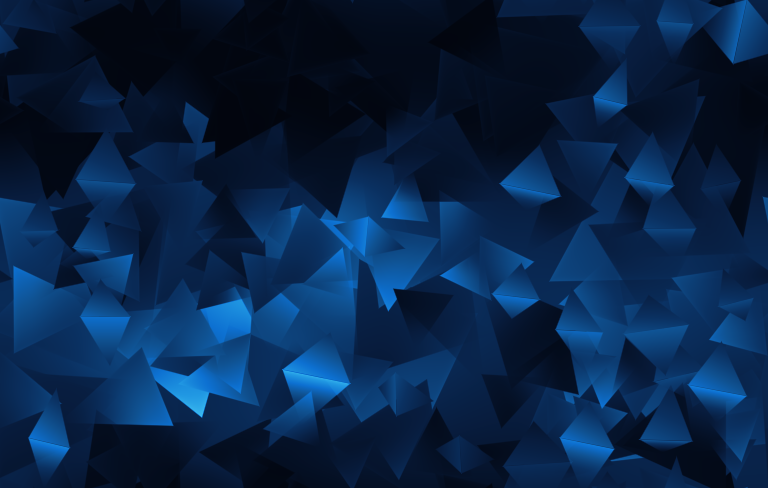
Give the GLSL for this background, as a WebGL 1 fragment shader.

```glsl
precision highp float;

uniform vec2 u_resolution;

const float TAU = 6.2831853;
const float EDGE_SOFTNESS = 0.0035;

vec4 hash4(vec2 cell, float seed) {
  vec2 p = cell + seed * vec2(17.3, 41.7) + 3.1;
  vec4 q = fract(p.xyxy * vec4(0.1031, 0.1030, 0.0973, 0.1099));
  q += dot(q, q.wzxy + 33.33);
  return fract((q.xxyz + q.yzzw) * q.zywx);
}

// Value noise that wraps after grid cells
float wrapNoise(vec2 uv, vec2 grid, float seed) {
  vec2 p = uv * grid;
  vec2 cell = floor(p);
  vec2 f = smoothstep(0.0, 1.0, p - cell);
  float a = hash4(mod(cell, grid), seed).x;
  float b = hash4(mod(cell + vec2(1.0, 0.0), grid), seed).x;
  float c = hash4(mod(cell + vec2(0.0, 1.0), grid), seed).x;
  float d = hash4(mod(cell + 1.0, grid), seed).x;
  return mix(mix(a, b, f.x), mix(c, d, f.x), f.y);
}

// Broad glow: dim near the top, brightest below the middle
float ambient(vec2 uv) {
  float band = cos(TAU * (uv.y - 0.38));
  float blotch = wrapNoise(uv, vec2(6.0, 4.0), 1.0) - 0.5;
  return max(0.02, 0.26 + 0.17 * band + 0.28 * blotch);
}

float cross2(vec2 a, vec2 b) {
  return a.x * b.y - a.y * b.x;
}

vec2 turn(vec2 p, float angle) {
  float s = sin(angle);
  float c = cos(angle);
  return vec2(c * p.x - s * p.y, s * p.x + c * p.y);
}

// Barycentric weights in xyz, signed distance to the nearest edge in w
vec4 triangle(vec2 p, vec2 a, vec2 b, vec2 c) {
  float area = cross2(b - a, c - a);
  float wb = cross2(p - a, c - a) / area;
  float wc = cross2(b - a, p - a) / area;
  vec3 weights = vec3(1.0 - wb - wc, wb, wc);
  vec3 d = weights * abs(area) / vec3(length(c - b), length(c - a), length(b - a));
  return vec4(weights, min(d.x, min(d.y, d.z)));
}

float coverage(float dist, float soft) {
  return smoothstep(-0.5 * soft, 0.5 * soft, dist);
}

vec2 corner(float angle, float radius) {
  return radius * vec2(cos(angle), sin(angle));
}

// Irregular facets, crisp on one edge and fading towards the far corner
float facets(float tone, vec2 uv, vec2 grid, float seed, float density) {
  vec2 p = uv * grid;
  float soft = EDGE_SOFTNESS * grid.y;
  for (int j = -1; j <= 1; j++) {
    for (int i = -1; i <= 1; i++) {
      vec2 cell = floor(p) + vec2(float(i), float(j));
      vec4 h = hash4(mod(cell, grid), seed);
      vec4 k = hash4(mod(cell, grid), seed + 5.0);
      vec2 centre = cell + 0.5 + 0.5 * (h.xy - 0.5);
      float angle = TAU * h.z;
      vec2 a = corner(angle, mix(0.6, 1.1, k.x));
      vec2 b = corner(angle + mix(1.6, 2.5, k.y), mix(0.45, 0.95, k.z));
      vec2 c = corner(angle - mix(1.6, 2.5, k.z), mix(0.45, 0.95, k.y));
      vec4 t = triangle(p - centre, a, b, c);
      float shade = ambient(centre / grid) * mix(0.2, 1.8, k.w);
      shade *= mix(0.7, 1.3, clamp(t.y, 0.0, 1.0));
      shade += 0.05 * exp(-abs(t.w) / (1.5 * soft)) * k.w;
      float alpha = coverage(t.w, soft) * smoothstep(0.0, 0.85, 1.0 - t.x);
      tone = mix(tone, shade, alpha * step(h.w, density));
    }
  }
  return tone;
}

// Bright crystals: an upper and a lower face meeting at a ridge
float crystals(float tone, vec2 uv, vec2 grid, float seed, float density) {
  vec2 p = uv * grid;
  float soft = EDGE_SOFTNESS * grid.y;
  for (int j = -1; j <= 1; j++) {
    for (int i = -1; i <= 1; i++) {
      vec2 cell = floor(p) + vec2(float(i), float(j));
      vec4 h = hash4(mod(cell, grid), seed);
      vec4 k = hash4(mod(cell, grid), seed + 5.0);
      vec2 centre = cell + 0.5 + 0.5 * (h.xy - 0.5);
      float tilt = 0.5 * (k.x - 0.5) + 1.6 * step(0.8, k.y);
      vec2 q = turn(p - centre, tilt);
      float halfWidth = mix(0.24, 0.5, k.z);
      float lean = 0.3 * (k.y - 0.5);
      vec2 left = vec2(-halfWidth, 0.0);
      vec2 right = vec2(halfWidth, 0.0);
      vec4 upper = triangle(q, vec2(lean, mix(0.4, 0.8, k.w)), left, right);
      vec4 lower = triangle(q, vec2(-lean, -mix(0.15, 0.75, h.z)), left, right);
      float glow = ambient(centre / grid);
      float peak = glow * 1.1 + mix(0.08, 0.55, k.x * k.x);
      float upperTone = peak * mix(0.95, 0.5, upper.x) * mix(0.85, 1.1, upper.y);
      float lowerTone = peak * mix(1.15, 0.55, lower.x);
      float present = step(h.w, density * smoothstep(0.0, 0.3, glow));
      float lowerAlpha = mix(1.0, 1.0 - lower.x, step(0.45, k.w));
      tone = mix(tone, lowerTone, present * lowerAlpha * coverage(lower.w, soft));
      tone = mix(tone, upperTone, present * coverage(upper.w, soft));
    }
  }
  return tone;
}

// Colour ramp from near black through navy to sky blue
vec3 palette(float tone) {
  float s = tone * 5.0;
  vec3 c = mix(vec3(0.005, 0.015, 0.045), vec3(0.03, 0.11, 0.24), clamp(s, 0.0, 1.0));
  c = mix(c, vec3(0.04, 0.19, 0.38), clamp(s - 1.0, 0.0, 1.0));
  c = mix(c, vec3(0.06, 0.32, 0.57), clamp(s - 2.0, 0.0, 1.0));
  c = mix(c, vec3(0.05, 0.44, 0.82), clamp(s - 3.0, 0.0, 1.0));
  c = mix(c, vec3(0.13, 0.60, 0.89), clamp(s - 4.0, 0.0, 1.0));
  return mix(c, vec3(0.30, 0.82, 0.97), clamp(s - 5.0, 0.0, 1.0));
}

void main() {
  vec2 uv = gl_FragCoord.xy / u_resolution;
  float tone = ambient(uv);
  tone = facets(tone, uv, vec2(5.0, 3.0), 2.0, 0.9);
  tone = facets(tone, uv, vec2(8.0, 5.0), 3.0, 0.8);
  tone = facets(tone, uv, vec2(11.0, 7.0), 4.0, 0.6);
  tone = facets(tone, uv, vec2(16.0, 10.0), 6.0, 0.25);
  tone = crystals(tone, uv, vec2(11.0, 7.0), 8.0, 0.42);
  gl_FragColor = vec4(palette(tone), 1.0);
}
```
